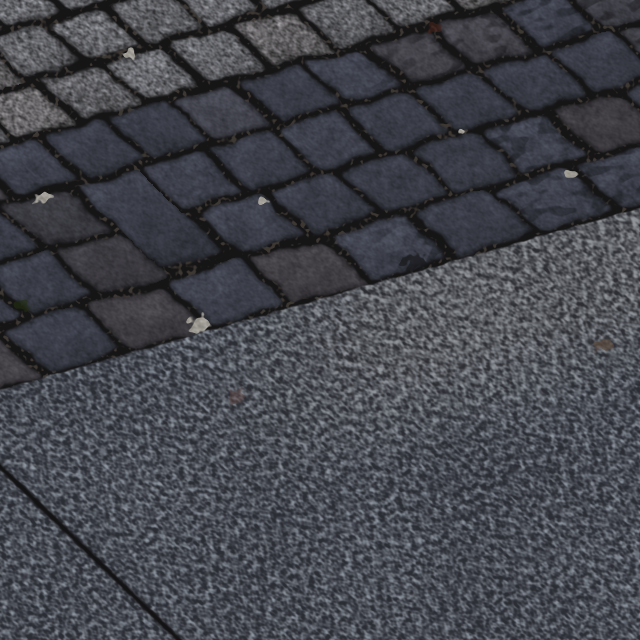
Reproduce this texture procedurally as a Shadertoy shader.

```glsl
// Draws slanted rows of dark and pale cobblestones above a speckled granite slab.
#define EDGE_Y 0.3906
#define EDGE_SLOPE 0.284
#define JOINT_SKEW 0.81
#define GAP 0.0042
#define CORNER 0.009
#define WARP 0.007
#define GRAIN 95.0
#define DARK_STONE vec3(0.238, 0.250, 0.293)
#define PALE_STONE vec3(0.385, 0.388, 0.405)
#define GRANITE_LOW vec3(0.170, 0.178, 0.208)
#define GRANITE_HIGH vec3(0.56, 0.59, 0.63)

// First stone centre and stone pitch of each course, from the slab upward
const vec2 COURSE[7] = vec2[7](
    vec2(0.139, 0.128), vec2(0.180, 0.111), vec2(0.282, 0.107), vec2(0.417, 0.102),
    vec2(0.385, 0.100), vec2(0.469, 0.095), vec2(0.512, 0.091));

// Pale chips: position and radius
const vec3 CHIPS[6] = vec3[6](
    vec3(0.313, 0.494, 0.017), vec3(0.203, 0.916, 0.010), vec3(0.066, 0.691, 0.011),
    vec3(0.411, 0.687, 0.008), vec3(0.892, 0.728, 0.009), vec3(0.723, 0.794, 0.006));

vec2 hash2(vec2 p) {
    vec3 q = fract(p.xyx * vec3(0.1031, 0.1030, 0.0973));
    q += dot(q, q.yzx + 33.33);
    return fract((q.xx + q.yz) * q.zy);
}

float gradientNoise(vec2 p) {
    vec2 i = floor(p), f = p - i;
    vec2 w = f * f * f * (f * (f * 6.0 - 15.0) + 10.0);
    vec2 o = vec2(0.0, 1.0);
    float a = dot(hash2(i) * 2.0 - 1.0, f);
    float b = dot(hash2(i + o.yx) * 2.0 - 1.0, f - o.yx);
    float c = dot(hash2(i + o) * 2.0 - 1.0, f - o);
    float d = dot(hash2(i + 1.0) * 2.0 - 1.0, f - 1.0);
    return 1.4 * mix(mix(a, b, w.x), mix(c, d, w.x), w.y);
}

float roundBox(vec2 p, vec2 halfSize, float radius) {
    vec2 q = abs(p) - halfSize + radius;
    return length(max(q, 0.0)) + min(max(q.x, q.y), 0.0) - radius;
}

float blob(vec2 p, vec2 centre, float radius) {
    vec2 q = (p - centre) * vec2(0.9, 1.25);
    float d = length(q) + 0.9 * radius * gradientNoise(p * 90.0);
    return smoothstep(radius, radius * 0.7, d);
}

float grain(vec2 p) {
    vec2 q = vec2(p.x + 0.15 * p.y, p.y * 1.15 + 0.2 * p.x) * GRAIN;
    return 0.65 * gradientNoise(q) + 0.5 * gradientNoise(q * 1.9 + 17.0);
}

vec3 slab(vec2 p, float below, float aa) {
    // Mineral speckle over broad tone patches, paler near the right of the edge
    float bright = 0.16 * smoothstep(0.34, 0.08, below) * smoothstep(0.2, 0.7, p.x);
    float n = grain(p) + bright + 0.07 * gradientNoise(p * 6.0);
    vec3 col = mix(GRANITE_LOW, GRANITE_HIGH, smoothstep(-0.48, 0.88, n));
    col *= mix(vec3(1.0), vec3(1.03, 1.0, 0.96), bright * 6.0);
    col = mix(col, vec3(0.34, 0.25, 0.24), 0.5 * blob(p, vec2(0.371, 0.380), 0.014));
    col = mix(col, vec3(0.36, 0.28, 0.22), 0.6 * blob(p, vec2(0.944, 0.460), 0.014));
    // Diagonal joint between slabs
    float joint = abs(p.y - 0.271 + 0.968 * p.x) / 1.392 + 0.0012 * gradientNoise(p * 60.0);
    col *= mix(0.75, 1.0, smoothstep(0.003, 0.010, joint));
    return mix(vec3(0.08, 0.075, 0.08), col, smoothstep(0.0025 - aa, 0.0045 + aa, joint));
}

vec3 cobbles(vec2 p, float aa) {
    // Rough outlines, then skewed course coordinates
    vec2 q = p + WARP * vec2(gradientNoise(p * 20.0), gradientNoise(p * 20.0 + 51.0));
    q += 0.0025 * vec2(gradientNoise(p * 75.0), gradientNoise(p * 75.0 + 23.0));
    float v = q.y - EDGE_Y - EDGE_SLOPE * q.x;
    float s = q.x + JOINT_SKEW * v;
    float r = v * (9.83 + 1.73 * v);
    float rowHeight = 1.0 / (9.83 + 3.46 * v);
    float row = clamp(floor(r), 0.0, 6.0);
    vec2 course = COURSE[int(row)];
    float c = (s - course.x) / course.y;
    float column = floor(c + 0.5);
    vec2 local = vec2((c - column) * course.y, (r - row - 0.5) * rowHeight);
    vec2 halfSize = 0.5 * vec2(course.y, rowHeight);

    // One large stone spans two courses
    if ((row == 1.0 && column == 2.0) || (row == 2.0 && column == 1.0)) {
        local = vec2(s - 0.394, (r - 2.05) * rowHeight);
        halfSize = vec2(0.054, rowHeight * 0.92);
        row = 1.0;
        column = 2.0;
    }
    vec2 h = hash2(vec2(column, row) + 7.0);
    local += (h - 0.5) * 0.005;
    local.y += local.x * (h.y - 0.5) * 0.18;
    float d = roundBox(local, halfSize - GAP - 0.003 * h.x, CORNER);

    // Stone surface: tint, wear and wet streaks
    float pale = step(4.0, row);
    float fine = grain(p * 1.15);
    float wear = gradientNoise(p * 28.0) + 0.5 * gradientNoise(p * 60.0);
    vec3 stone = mix(DARK_STONE, PALE_STONE, pale) * (0.92 + 0.16 * h.x);
    float brown = (1.0 - 0.7 * pale) * smoothstep(0.65, 0.9, h.y);
    stone *= mix(vec3(1.0), vec3(1.07, 0.98, 0.90), brown);
    stone *= 1.0 + mix(0.26, 0.75, pale) * fine + 0.16 * wear;
    float streak = gradientNoise(vec2(p.x + p.y, p.y - 0.5 * p.x) * vec2(25.0, 55.0));
    float wet = (1.0 - pale) * smoothstep(0.45, 0.75, p.x) * smoothstep(0.4, 0.7, h.x);
    stone *= 1.0 - 0.28 * wet * smoothstep(0.0, 0.3, streak);
    stone *= mix(0.74, 1.0, smoothstep(0.0, -0.010, d)) * (1.0 + 1.8 * local.y);

    // Dark joints with sandy debris
    float debris = smoothstep(0.1, 0.6, gradientNoise(p * 130.0) + 0.4 * gradientNoise(p * 18.0));
    vec3 joint = mix(vec3(0.085, 0.082, 0.086), vec3(0.31, 0.28, 0.25), debris * 0.7);
    vec3 col = mix(joint, stone, smoothstep(0.0018 + aa, -0.0018 - aa, d));
    col = mix(col, vec3(0.09, 0.09, 0.10), 0.7 * blob(p, vec2(0.647, 0.588), 0.020));
    col = mix(col, vec3(0.13, 0.18, 0.06), 0.6 * blob(p, vec2(0.032, 0.521), 0.012));
    return mix(col, vec3(0.27, 0.13, 0.10), 0.6 * blob(p, vec2(0.680, 0.957), 0.010));
}

void mainImage(out vec4 fragColor, in vec2 fragCoord) {
    vec2 p = fragCoord / iResolution.xy;
    float aa = 0.7 / iResolution.y;
    float above = p.y - EDGE_Y - EDGE_SLOPE * p.x + 0.003 * gradientNoise(p * 45.0);
    vec3 col = mix(slab(p, -above, aa), cobbles(p, aa), smoothstep(-0.001 - aa, 0.001 + aa, above));
    for (int i = 0; i < 6; i++) {
        vec3 chip = CHIPS[i];
        col = mix(col, vec3(0.62, 0.61, 0.58) + 0.15 * grain(p), blob(p, chip.xy, chip.z));
    }
    fragColor = vec4(clamp(col, 0.0, 1.0), 1.0);
}
```
